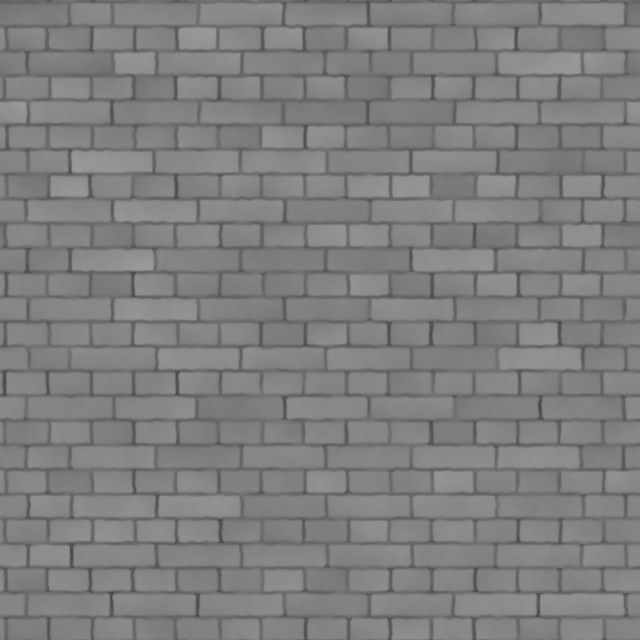
Reproduce this texture procedurally as a WebGL 1 fragment shader.

```glsl
precision highp float;
uniform vec2 u_resolution;

float hash(vec2 p) {
  return fract(sin(dot(p, vec2(12.9898, 78.233))) * 43758.5453);
}

// Value noise that tiles after the given period
float noise(vec2 p, vec2 period) {
  vec2 i = floor(p), f = fract(p);
  f = f * f * (3.0 - 2.0 * f);
  vec2 a = floor(mod(i + 0.5, period)), b = floor(mod(i + 1.5, period));
  return mix(mix(hash(a), hash(vec2(b.x, a.y)), f.x),
             mix(hash(vec2(a.x, b.y)), hash(b), f.x), f.y);
}

float wrapColumn(float k) {
  return floor(mod(k + 0.5, 15.0));
}

// Header rows have every joint; stretcher rows pair the cells
bool hasJoint(float k, float row) {
  if (mod(row + 0.5, 2.0) > 1.0) return true;
  k = wrapColumn(k);
  float j = floor(row * 0.5 + 0.25);
  if (k < 0.5 || k > 13.5) return true;
  if (abs(k - 8.0) < 0.5 && abs(mod(j, 11.0) - 1.0) < 0.5) return true;
  if (abs(k - 13.0) < 0.5 && abs(abs(j - 5.0) - 1.0) < 0.5) return true;
  bool oddPairs = mod(j + 0.5, 2.0) > 1.0 || abs(j - 10.0) < 0.5;
  if (abs(j - 1.0) < 0.5 && k < 2.5) oddPairs = false;
  return oddPairs == (mod(k + 0.5, 2.0) > 1.0);
}

float jointX(float k, float row) {
  return k + 0.07 * (hash(vec2(wrapColumn(k), row + 3.0)) - 0.5);
}

void main() {
  vec2 uv = gl_FragCoord.xy / u_resolution;
  float cellAspect = 26.0 / 15.0;
  float pixel = 26.0 / u_resolution.y;

  // Slightly ragged edges
  vec2 wobble = vec2(noise(uv * 90.0, vec2(90.0)),
                     noise(uv * 90.0 + 37.0, vec2(90.0))) - 0.5;

  // Course and cell, counted from the top
  float v = (1.0 - uv.y) * 26.0 - 0.07 + wobble.y * 0.06;
  float row = floor(mod(floor(v) + 0.5, 26.0));
  float f = fract(v);
  bool header = mod(row + 0.5, 2.0) > 1.0;
  float x = uv.x * 15.0 - (header ? 0.137 : 0.645) + wobble.x * 0.035;
  if (row < 0.5) x -= 2.0;
  float cell = floor(x);

  // Brick between its two joints
  float left = hasJoint(cell, row) ? cell : cell - 1.0;
  float right = hasJoint(cell + 1.0, row) ? cell + 1.0 : cell + 2.0;
  float x0 = jointX(left, row), x1 = jointX(right, row);
  vec2 local = vec2((x - 0.5 * (x0 + x1)) * cellAspect, f - 0.5);
  vec2 halfSize = vec2(0.5 * (x1 - x0) * cellAspect, 0.5) - 0.055;
  vec2 q = abs(local) - halfSize + 0.1;
  float dist = length(max(q, 0.0)) + min(max(q.x, q.y), 0.0) - 0.1;

  // Brick tone, tilted shading and soft clouds
  vec2 id = vec2(wrapColumn(left), row);
  float tone = hash(id + 11.0) - 0.5;
  float variety = mix(0.6, 1.1, uv.y);
  vec2 tilt = vec2(hash(id + 23.0), hash(id + 31.0)) - 0.5;
  float brick = 0.525 + variety * (0.04 * tone + 0.24 * tone * tone * tone);
  brick += 0.045 * variety * dot(local / halfSize, tilt);
  brick += 0.03 * (noise(uv * 24.0, vec2(24.0)) - 0.5);
  brick += 0.012 * (noise(uv * 110.0, vec2(110.0)) - 0.5);
  brick -= 0.025 * smoothstep(-0.14, 0.0, dist);

  // Mortar, with some upright joints deeper than others
  bool nearLeft = x - x0 < x1 - x;
  float side = abs(x - (nearLeft ? x0 : x1)) * cellAspect;
  vec2 jointId = vec2(wrapColumn(nearLeft ? left : right), row);
  float depth = hash(jointId + 47.0);
  float mortar = mix(0.38, 0.455, noise(uv * vec2(45.0, 52.0), vec2(45.0, 52.0)));
  mortar -= 0.1 * depth * depth * smoothstep(0.16, 0.06, side);
  float shade = mix(brick, mortar, smoothstep(-0.04 - 0.5 * pixel, 0.02 + 0.5 * pixel, dist));

  // Dark crumbled spots where joints meet
  float crumble = step(0.72, hash(jointId + vec2(59.0, 61.0 + 40.0 * step(0.5, f))));
  float corner = length(vec2(side, min(f, 1.0 - f)));
  shade = mix(shade, 0.34, 0.75 * crumble * smoothstep(0.2, 0.07, corner));

  gl_FragColor = vec4(vec3(shade), 1.0);
}
```
